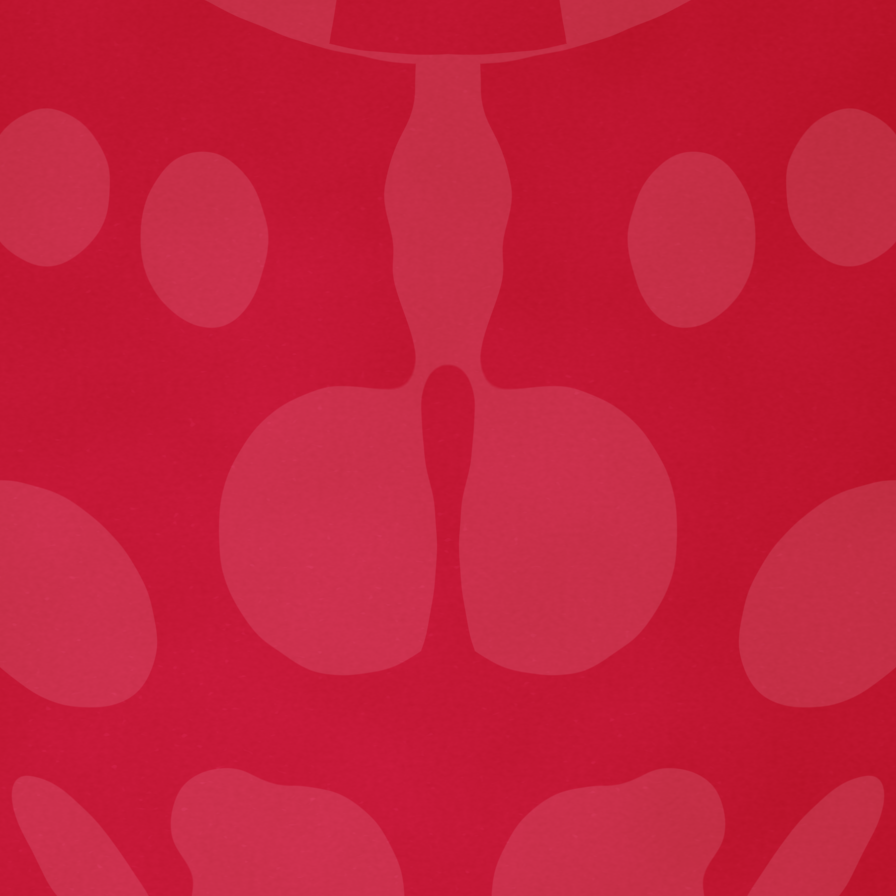
A Shadertoy shader for this pattern:

```glsl
const vec3 GROUND_DARK = vec3(0.72, 0.07, 0.155);
const vec3 GROUND_LIGHT = vec3(0.80, 0.105, 0.245);
const vec3 MOTIF_DARK = vec3(0.75, 0.175, 0.25);
const vec3 MOTIF_LIGHT = vec3(0.825, 0.195, 0.325);

vec2 hashGradient(vec2 cell) {
    vec3 h = fract(cell.xyx * vec3(0.1031, 0.1030, 0.0973));
    h += dot(h, h.yzx + 33.33);
    return 2.0 * fract((h.xx + h.yz) * h.zy) - 1.0;
}

float gradientNoise(vec2 p) {
    vec2 i = floor(p), f = fract(p);
    vec2 u = f * f * f * (f * (f * 6.0 - 15.0) + 10.0);
    vec2 e = vec2(0.0, 1.0);
    float a = dot(hashGradient(i), f);
    float b = dot(hashGradient(i + e.yx), f - e.yx);
    float c = dot(hashGradient(i + e.xy), f - e.xy);
    float d = dot(hashGradient(i + e.yy), f - e.yy);
    return mix(mix(a, b, u.x), mix(c, d, u.x), u.y);
}

float fbm(vec2 p, int octaves) {
    float sum = 0.0, amplitude = 0.5;
    for (int i = 0; i < octaves; i++) {
        sum += amplitude * gradientNoise(p);
        p = mat2(1.6, 1.2, -1.2, 1.6) * p + 7.3;
        amplitude *= 0.55;
    }
    return sum;
}

float smoothUnion(float a, float b, float k) {
    float h = max(k - abs(a - b), 0.0) / k;
    return min(a, b) - 0.25 * h * h * k;
}

float ellipse(vec2 p, vec2 center, vec2 radii, float angle) {
    float c = cos(angle), s = sin(angle);
    vec2 q = mat2(c, -s, s, c) * (p - center);
    float k = length(q / radii);
    return k * (k - 1.0) / max(length(q / (radii * radii)), 1e-4);
}

// Shallow bowl at the top edge with a hollow centre
float bowl(vec2 p) {
    float outer = p.y - 0.073 + 0.985 * p.x * p.x;
    float hollow = max(p.y - 0.0612 + 0.753 * p.x * p.x, p.x - 0.125 - 0.135 * p.y);
    return max(outer, -hollow);
}

float stem(vec2 p) {
    float halfWidth = 0.0365 + 0.035 * smoothstep(0.098, 0.215, p.y)
        - 0.0104 * smoothstep(0.215, 0.28, p.y)
        - 0.0247 * smoothstep(0.293, 0.404, p.y);
    return max(p.x - halfWidth, max(0.065 - p.y, p.y - 0.45));
}

// Rounded slot that narrows to a waist, then flares open
float slot(vec2 p) {
    float flare = max(p.y - 0.6055, 0.0);
    float halfWidth = mix(0.030, 0.0124, smoothstep(0.4557, 0.6055, p.y)) + 1.19 * flare * flare;
    float rise = max(0.4557 - p.y, 0.0) / 0.048;
    return (length(vec2(p.x / halfWidth, rise)) - 1.0) * halfWidth;
}

// p.x is the distance from the mirror axis, p.y the depth below the top
float motif(vec2 p) {
    float lobe = ellipse(p, vec2(0.1107, 0.5924), vec2(0.1458, 0.1615), 0.0);
    float body = max(smoothUnion(lobe, stem(p), 0.055), -slot(p));
    float d = min(body, bowl(p));

    float innerOval = ellipse(p, vec2(0.272, 0.267), vec2(0.071, 0.098), 0.06);
    float outerOval = ellipse(p, vec2(0.448, 0.209), vec2(0.071, 0.0875), 0.0);
    d = min(d, min(innerOval, outerOval));

    float sideLobe = ellipse(p, vec2(0.445, 0.6634), vec2(0.146, 0.096), -0.859);
    float pod = ellipse(p, vec2(0.401, 0.974), vec2(0.132, 0.043), -0.935);
    d = min(d, min(sideLobe, pod));

    float footBase = ellipse(p, vec2(0.168, 1.003), vec2(0.1185, 0.126), 0.0);
    float footHeel = length(p - vec2(0.2487, 0.9167)) - 0.060;
    return min(d, smoothUnion(footBase, footHeel, 0.025));
}

void mainImage(out vec4 fragColor, in vec2 fragCoord) {
    vec2 uv = fragCoord / iResolution.xy;
    float pixel = 1.0 / min(iResolution.x, iResolution.y);

    // Mirrored motif with slightly uneven, hand-cut edges
    vec2 p = vec2(abs(uv.x - 0.5), 1.0 - uv.y);
    float wobble = 0.004 * gradientNoise(p * 19.0 + 3.7);
    float mask = 1.0 - smoothstep(-pixel, pixel, motif(p) + wobble);

    // Uneven dye: a warm glow at lower left plus cloudy mottling
    float glow = 0.85 - 0.9 * length((uv - vec2(0.3, 0.2)) * vec2(1.0, 0.7));
    float tone = clamp(glow + 0.55 * fbm(uv * 5.0 + 11.0, 5), 0.0, 1.0);
    vec3 ground = mix(GROUND_DARK, GROUND_LIGHT, tone);
    vec3 ink = mix(MOTIF_DARK, MOTIF_LIGHT, tone);
    vec3 color = mix(ground, ink, mask);

    // Paper grain and sparse pale flecks
    float grain = fbm(uv * vec2(130.0, 190.0), 2);
    float fleck = smoothstep(0.3, 0.65, gradientNoise(uv * vec2(105.0, 170.0) + 41.0));
    color += grain * vec3(0.035, 0.02, 0.03);
    color += fleck * (0.4 + tone) * vec3(0.025, 0.02, 0.035);
    fragColor = vec4(color, 1.0);
}
```
